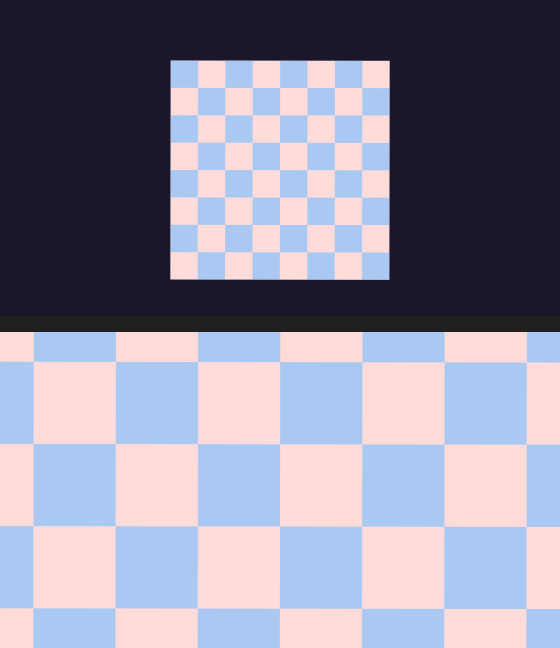
Top, the full canvas; bottom, a detail of the centre.
Give the GLSL for this pattern, as a Shadertoy shader.

```glsl
// An 8 by 8 checkerboard in pink and blue, set slightly low on a dark ground.
// Signed triangle waves give smooth checks; a box distance cuts out the board.
// The plain ground reaches every edge, so the canvas tiles without a seam.

const float CELLS = 8.0;          // checks across and down
const float BOARD_SIZE = 0.6935;  // board side, in canvas heights
const vec2 BOARD_CENTER = vec2(0.0, -0.0385); // from the canvas center
const float TILT = -0.0015;       // slight clockwise lean, in radians

const vec3 GROUND = vec3(0.106, 0.086, 0.165);
const vec3 PINK = vec3(1.0, 0.859, 0.851);
const vec3 BLUE = vec3(0.663, 0.784, 0.949);

mat2 rotation(float angle) {
    float c = cos(angle), s = sin(angle);
    return mat2(c, s, -s, c);
}

// Signed distance to the nearest grid line: positive in even cells.
vec2 cellWave(vec2 p) {
    return abs(mod(p - 0.5, 2.0) - 1.0) - 0.5;
}

// 1 on even checks and 0 on odd ones, blended over one pixel.
float checker(vec2 p, float pixel) {
    vec2 side = clamp(2.0 * cellWave(p) / pixel, -1.0, 1.0);
    return 0.5 + 0.5 * side.x * side.y;
}

// Coverage of a centered square, with edges one pixel wide.
float squareMask(vec2 p, float halfSize, float pixel) {
    vec2 inside = clamp((halfSize - abs(p)) / pixel + 0.5, 0.0, 1.0);
    return inside.x * inside.y;
}

void mainImage(out vec4 fragColor, in vec2 fragCoord) {
    // Canvas heights, then board cells measured from the board center
    vec2 uv = (fragCoord - 0.5 * iResolution.xy) / iResolution.y;
    float cellSize = BOARD_SIZE / CELLS;
    vec2 cell = rotation(-TILT) * (uv - BOARD_CENTER) / cellSize;
    float pixel = 1.0 / (iResolution.y * cellSize);

    // Checks counted from the lower left corner, which is pink
    float halfSize = 0.5 * CELLS;
    vec3 board = mix(BLUE, PINK, checker(cell + halfSize, pixel));
    vec3 color = mix(GROUND, board, squareMask(cell, halfSize, pixel));
    fragColor = vec4(color, 1.0);
}
```
